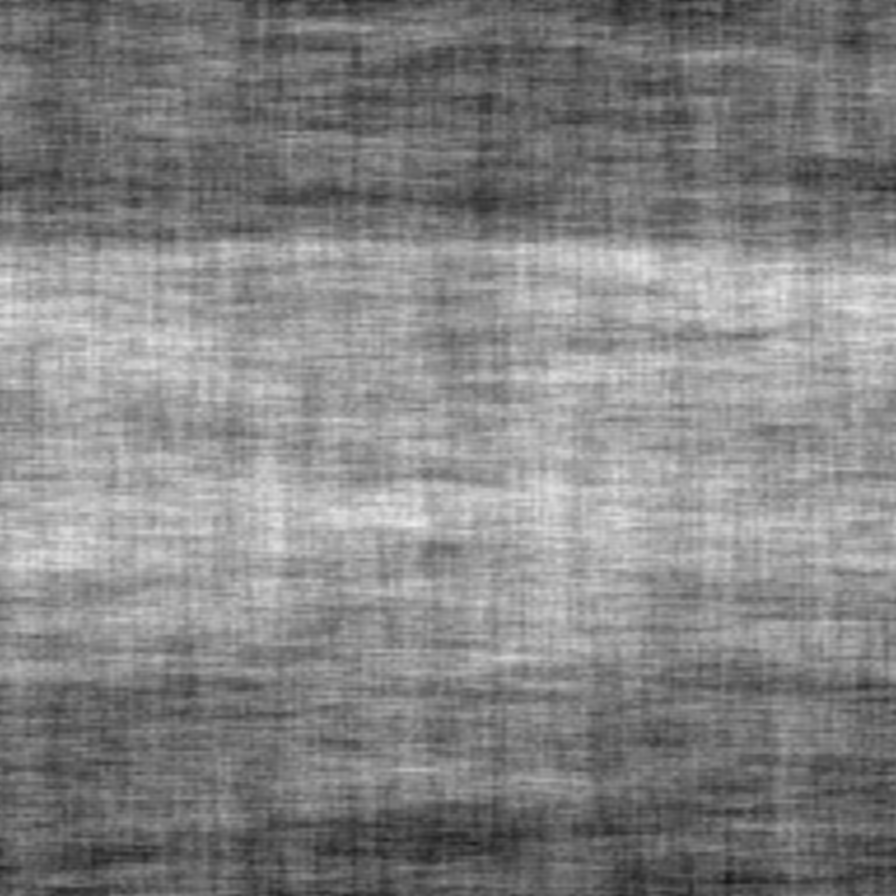
This texture is drawn by a three.js fragment shader. Its source:

```glsl
varying vec2 vUv;

#define EDGE_TONE 0.29
#define WOBBLE 0.012
#define STREAK_AMP 0.083
#define STREAK_FADE 0.91
#define WARP_AMP 0.036
#define GRAIN_AMP 0.055
#define STREAK_CELLS vec2(2.0, 16.0)
#define WARP_CELLS vec2(3.0, 24.0)
#define GRAIN_CELLS vec2(150.0, 190.0)

float hash(vec2 p, float seed) {
  vec3 q = fract(vec3(p.xyx + seed * 7.31) * vec3(0.1031, 0.1030, 0.0973));
  q += dot(q, q.yzx + 33.33);
  return fract((q.x + q.y) * q.z);
}

// One row of wrapped value noise, shifted by its own random phase
float strand(float x, float row, float period, float seed) {
  x += period * hash(vec2(row, 5.0), seed + 11.0);
  float cell = floor(x);
  float a = hash(vec2(mod(cell, period), row), seed);
  float b = hash(vec2(mod(cell + 1.0, period), row), seed);
  return mix(a, b, smoothstep(0.0, 1.0, x - cell)) * 2.0 - 1.0;
}

// Rows blended into a tiling field of fibres, from -1 to 1
float fibres(vec2 uv, vec2 cells, float seed) {
  vec2 p = uv * cells;
  float row = floor(p.y);
  float low = strand(p.x, mod(row, cells.y), cells.x, seed);
  float high = strand(p.x, mod(row + 1.0, cells.y), cells.x, seed);
  return mix(low, high, smoothstep(0.0, 1.0, p.y - row));
}

// Broad light and dark bands, equal at both ends
float bands(float y) {
  float tone = EDGE_TONE;
  tone += 0.12 * smoothstep(0.0, 0.16, y);
  tone += 0.13 * smoothstep(0.225, 0.265, y);
  tone += 0.13 * smoothstep(0.35, 0.42, y);
  tone -= 0.26 * smoothstep(0.715, 0.75, y);
  tone -= 0.12 * smoothstep(0.96, 1.0, y);
  return tone;
}

void main() {
  float wobble = WOBBLE * fibres(vUv, vec2(4.0, 6.0), 1.0);
  float tone = bands(fract(vUv.y + wobble));

  // Horizontal streaks, from long and broad to short and thin
  vec2 cells = STREAK_CELLS;
  float amp = STREAK_AMP;
  for (int i = 0; i < 5; i++) {
    tone += amp * fibres(vUv, cells, 2.0 + float(i));
    cells *= 2.0;
    amp *= STREAK_FADE;
  }

  // Fainter vertical threads
  cells = WARP_CELLS;
  for (int i = 0; i < 4; i++) {
    tone += WARP_AMP * fibres(vUv.yx, cells, 20.0 + float(i));
    cells *= 2.0;
  }

  // Fine grain
  tone += GRAIN_AMP * fibres(vUv, GRAIN_CELLS, 40.0);

  gl_FragColor = vec4(vec3(clamp(tone, 0.0, 1.0)), 1.0);
}
```
